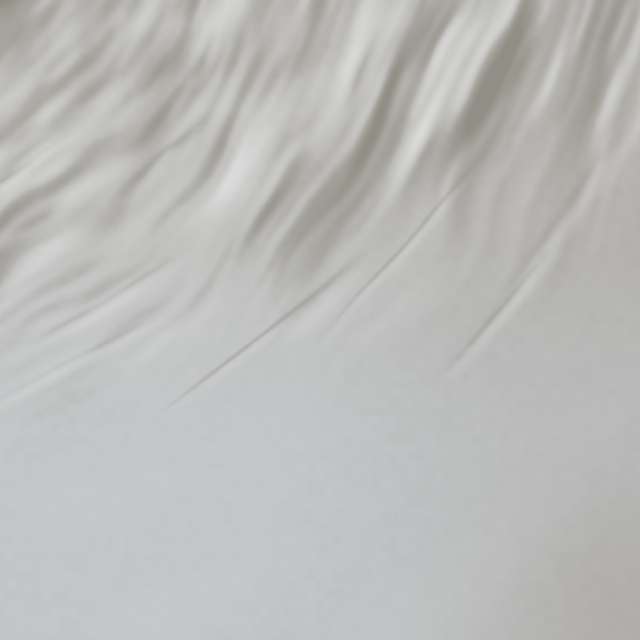
Write a WebGL 2 fragment shader that draws this texture.

```glsl
#version 300 es
precision highp float;

uniform vec2 u_resolution;
out vec4 fragColor;

const vec3 SHADOW = vec3(0.570, 0.555, 0.520);
const vec3 CLOTH_WARM = vec3(0.741, 0.737, 0.724);
const vec3 CLOTH_COOL = vec3(0.766, 0.774, 0.781);
const vec3 HIGHLIGHT = vec3(0.850, 0.855, 0.850);

const vec2 FOLD_CENTER = vec2(-0.60, 1.42);  // folds bend around this point
const vec2 LIGHT_DIR = vec2(-0.77, 0.64);
const float LIGHT_STEP = 0.006;
const float FOLD_GAIN = 0.064;
const float FOLD_WARP = 0.07;
const int CREASES = 9;
const float CREASE_TILT = -0.15;
const float CREASE_WIDTH = 0.0042;
const float CREASE_DARK = 0.46;
const float CREASE_LIGHT = 0.42;
const float BLOTCH = 0.62;
const float FLAT_BLOTCH = 0.12;
const float GRAIN = 0.075;

float hash(vec2 p) {
    return fract(sin(dot(p, vec2(127.1, 311.7))) * 43758.5453);
}

float noise(vec2 p) {
    vec2 cell = floor(p);
    vec2 f = fract(p);
    f = f * f * f * (f * (f * 6.0 - 15.0) + 10.0);
    float low = mix(hash(cell), hash(cell + vec2(1, 0)), f.x);
    float high = mix(hash(cell + vec2(0, 1)), hash(cell + vec2(1, 1)), f.x);
    return mix(low, high, f.y);
}

// x runs across the folds, y runs along them
vec2 foldSpace(vec2 p) {
    vec2 d = p - FOLD_CENTER;
    return vec2(length(d), atan(d.y, d.x));
}

vec2 warpedFoldSpace(vec2 p) {
    vec2 q = foldSpace(p);
    q.x += FOLD_WARP * (noise(p * 4.0 + 3.0) - 0.5);
    q.x += 0.014 * (noise(p * 11.0 + 8.0) - 0.5);
    return q;
}

float foldHeight(vec2 p) {
    vec2 q = warpedFoldSpace(p);
    float height = noise(q * vec2(13.0, 5.0));
    height += 0.48 * noise(q * vec2(27.0, 8.0) + 17.0);
    height += 0.16 * noise(q * vec2(54.0, 14.0) + 41.0);
    // Rumples without direction, gathered near the top
    float rumple = smoothstep(0.50, 0.90, p.y) * (1.0 - smoothstep(0.4, 0.8, p.x));
    height += 0.38 * rumple * noise(p * 15.0 + 23.0);
    return height;
}

float foldShade(vec2 p) {
    vec2 offset = LIGHT_DIR * LIGHT_STEP;
    return (foldHeight(p + offset) - foldHeight(p - offset)) / (2.0 * LIGHT_STEP);
}

// Folds die out slowly downwards, in patches and tapering tails
float foldStrength(vec2 p) {
    vec2 q = foldSpace(p);
    float tail = 0.18 * (noise(q * vec2(12.0, 2.0) + 5.0) - 0.5);
    float start = 0.29 + 0.20 * p.x * p.x;
    float strength = smoothstep(start, start + 0.44, p.y + tail);
    return strength * mix(0.45, 1.35, noise(p * 4.5 + 29.0));
}

float bell(float x, float width) {
    return exp(-x * x / (width * width));
}

// Long thin creases: a dark line with a pale ridge below it
float creaseShade(vec2 p) {
    float shade = 0.0;
    for (int i = 0; i < CREASES; i++) {
        float id = float(i);
        float x = fract(id * 0.618 + 0.16);
        float y = mix(0.40, 0.94, hash(vec2(id, 2.3)));
        vec2 center = vec2(x, y);
        vec2 radius = center - FOLD_CENTER;
        float angle = atan(radius.y, radius.x) + CREASE_TILT;
        vec2 across = vec2(cos(angle), sin(angle));
        vec2 along = vec2(-across.y, across.x);
        float halfLength = mix(0.10, 0.24, hash(vec2(id, 7.9)));
        float width = CREASE_WIDTH * mix(0.8, 1.8, hash(vec2(id, 4.1)));
        vec2 d = p - center;
        float t = dot(d, along) / halfLength;
        float s = dot(d, across) + 0.007 * (noise(vec2(t * 2.0, id)) - 0.5);
        float fade = 1.0 - smoothstep(0.15, 1.0, abs(t));
        float dark = CREASE_DARK * bell(s, width);
        float light = CREASE_LIGHT * bell(s - 2.4 * width, 1.7 * width);
        float balance = hash(vec2(id, 9.7));
        shade += fade * (light * (1.2 - 0.5 * balance) - dark * (0.4 + 0.7 * balance));
    }
    return shade;
}

void main() {
    vec2 p = gl_FragCoord.xy / u_resolution;

    // Flat cloth, cooler low down and dimmer towards the right
    vec3 cloth = mix(CLOTH_COOL, CLOTH_WARM, smoothstep(0.25, 0.85, p.y));
    cloth -= vec3(0.040, 0.045, 0.050) * smoothstep(0.35, 1.0, p.x);
    cloth -= vec3(0.035, 0.045, 0.060) * bell(length(p - vec2(1.0, 0.03)), 0.20);

    // Tone is negative in shadow and positive in light
    float strength = foldStrength(p);
    float tone = FOLD_GAIN * foldShade(p) * strength + creaseShade(p);
    float broad = noise(warpedFoldSpace(p) * vec2(8.0, 5.0) + 11.0) - 0.5;
    tone += broad * mix(FLAT_BLOTCH, BLOTCH, min(strength, 1.0));
    float weave = noise(p * 70.0) + 0.6 * noise(p * 150.0 + 9.0) - 0.8;
    tone += GRAIN * weave;
    tone /= 1.0 + 0.35 * abs(tone);

    vec3 color = mix(cloth, SHADOW, clamp(-tone, 0.0, 1.0));
    color = mix(color, HIGHLIGHT, clamp(tone, 0.0, 1.0));
    fragColor = vec4(color, 1.0);
}
```
